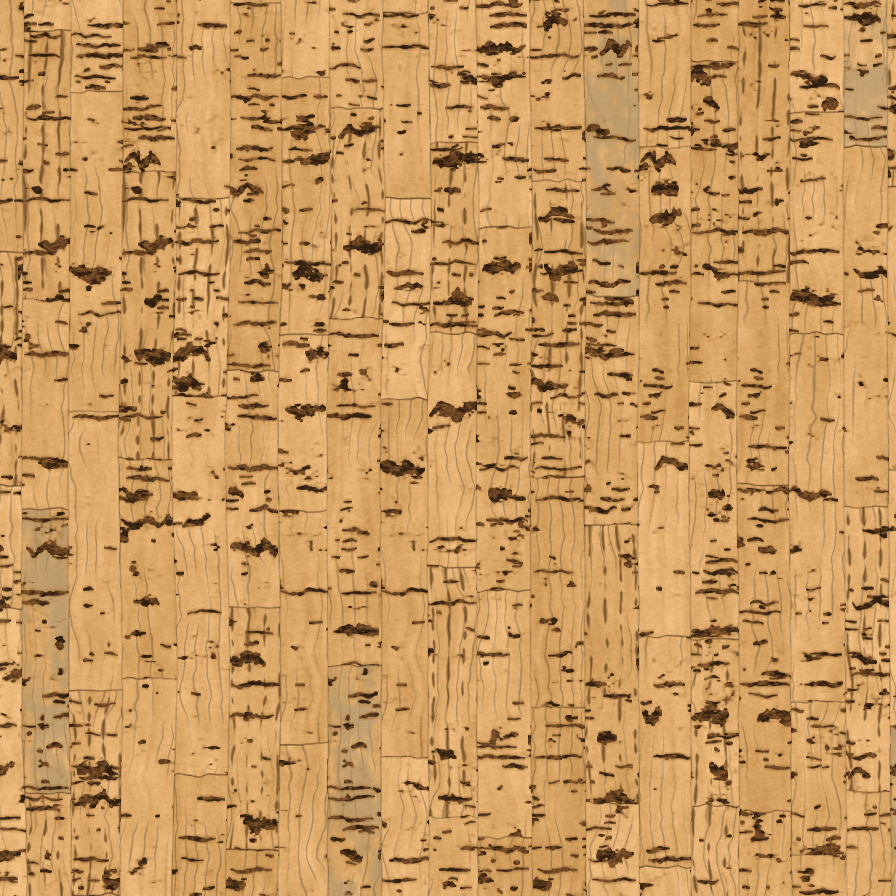
Write a Shadertoy shader that draws this texture.

```glsl
float hash(vec2 p) {
    vec3 q = fract(p.xyx * 0.1031);
    q += dot(q, q.yzx + 33.33);
    return fract((q.x + q.y) * q.z);
}

float noise(vec2 p) {
    vec2 i = floor(p), f = fract(p);
    f = f * f * (3.0 - 2.0 * f);
    return mix(mix(hash(i), hash(i + vec2(1, 0)), f.x),
               mix(hash(i + vec2(0, 1)), hash(i + 1.0), f.x), f.y);
}

float fbm(vec2 p) {
    return 0.5 * noise(p) + 0.3 * noise(p * 2.1 + 7.3) + 0.2 * noise(p * 4.3 + 3.1);
}

// Irregular slices of a line: id, distance to lower edge, distance to upper edge
vec3 slice(float v, float seed, float jitter) {
    float k = floor(v);
    float id = k + step(k + 0.5 + jitter * (hash(vec2(k, seed)) - 0.5), v);
    float lower = id - 0.5 + jitter * (hash(vec2(id - 1.0, seed)) - 0.5);
    float upper = id + 0.5 + jitter * (hash(vec2(id, seed)) - 0.5);
    return vec3(id, v - lower, upper - v);
}

// Signed depth inside ragged horizontal pores, at most one per cell
float pores(vec2 p, vec2 size, float seed, float chance, float thick) {
    vec2 cell = floor(p / size);
    vec2 q = p - (cell + 0.5) * size;
    vec2 id = cell + seed * vec2(1.7, 3.1);
    float cluster = smoothstep(0.2, 0.8, noise(vec2(seed * 5.0, cell.y * size.y * 22.0)));
    if (hash(id) > chance * (0.25 + 1.5 * cluster)) return -1.0;
    float halfLength = size.x * mix(0.14, 0.52, hash(id + 5.3));
    q.x -= (hash(id + 9.1) - 0.5) * (size.x * 1.1 - halfLength * 1.7);
    q.y += (noise(p * vec2(95, 30) + id) - 0.5) * size.y * 0.45;
    float taper = 1.0 - pow(abs(q.x) / halfLength, 2.0);
    float ragged = 0.45 + 1.1 * noise(p * vec2(260, 330) + seed);
    float height = thick * mix(0.5, 1.1, hash(id + 2.7)) * sqrt(max(taper, 0.0)) * ragged;
    return taper > 0.0 ? height - abs(q.y) : -1.0;
}

void mainImage(out vec4 fragColor, in vec2 fragCoord) {
    vec2 uv = fragCoord / iResolution.y;
    float soft = max(1.0 / iResolution.y, 0.0012);

    // Upright strips cut into planks
    float drift = 0.007 * noise(uv * vec2(5, 4)) + 0.0015 * noise(uv * 40.0);
    vec3 strip = slice((uv.x + drift) * 17.5, 3.0, 0.2);
    float shift = hash(vec2(strip.x, 8.0)) * 5.0;
    float endWobble = 0.015 * noise(vec2(uv.x * 90.0, uv.y * 30.0));
    vec3 plank = slice(uv.y * 3.5 + shift + endWobble, strip.x + 20.0, 0.65);
    float seed = floor(hash(vec2(strip.x, plank.x) + 4.0) * 300.0);
    vec2 p = vec2(strip.y / 17.5, uv.y);
    float busy = mix(0.3, 1.5, hash(vec2(seed, 1.0)));

    // Pale wood: plank tone, clouds, wavy upright grain and fine fibres
    float sway = 0.016 * noise(vec2(p.x * 25.0, p.y * 22.0) + seed)
               + 0.004 * noise(p * vec2(50, 90) + seed);
    float grain = noise(vec2((p.x + sway) * 190.0, p.y * 7.0) + seed);
    float fibre = noise(uv * vec2(190, 420)) - 0.5;
    float speckle = noise(uv * 480.0) - 0.5;
    float tone = 0.59 + 0.36 * (hash(vec2(seed, 2.0)) - 0.5)
               + 0.6 * (fbm(p * vec2(35, 22) + seed) - 0.5)
               + 0.3 * (grain - 0.5) + 0.16 * fibre + 0.2 * speckle;
    vec3 color = mix(vec3(0.77, 0.56, 0.30), vec3(0.95, 0.755, 0.515), clamp(tone, 0.0, 1.0));

    // Thin growth lines
    float ring = abs(fract((p.x + sway) * 75.0 + seed * 0.37) - 0.5);
    float faint = smoothstep(0.35, 0.75, noise(p * vec2(40, 18) + seed * 2.0));
    color *= 1.0 - 0.22 * faint * smoothstep(0.13, 0.0, ring);

    // Grey stain on a few planks
    float stained = step(0.93, hash(vec2(seed, 3.0)));
    float stain = stained * smoothstep(0.3, 0.65, fbm(p * vec2(50, 35) + seed));
    color = mix(color, vec3(0.69, 0.59, 0.43), 0.65 * stain);

    // Grooved planks: broken upright cracks with dark knots
    float grooved = step(0.87, hash(vec2(seed, 6.0)));
    float crack = abs(fract((p.x + sway * 0.4) * 58.0) - 0.5);
    float broken = noise(vec2(floor(p.x * 58.0) * 9.0, p.y * 110.0) + seed);
    float groove = grooved * smoothstep(0.05 + 0.2 * broken * broken, 0.0, crack)
                 * smoothstep(0.25, 0.7, broken);
    color = mix(color, vec3(0.42, 0.28, 0.13), 0.85 * groove);

    // Pores: long dashes, short specks, thick bark pits
    float dashes = pores(p, vec2(0.057, 0.0115), seed, 0.21 * busy, 0.0025);
    float specks = pores(p + 0.004, vec2(0.019, 0.009), seed + 40.0, 0.11 * busy, 0.0018);
    float pits = pores(p, vec2(0.057, 0.031), seed + 80.0, 0.17 * busy, 0.0075);
    float depth = max(max(dashes, specks), pits);

    // Ragged black knots
    float knot = fbm(p * vec2(48, 75) + seed * 3.0) - 0.8 + 0.035 * busy;
    depth = max(depth, knot * 0.035);

    float halo = smoothstep(-0.0045, 0.0, depth);
    color = mix(color, vec3(0.66, 0.46, 0.23), 0.45 * halo);
    float char_ = smoothstep(0.35, 0.7, fbm(p * vec2(110, 210) + seed));
    vec3 bark = mix(vec3(0.43, 0.27, 0.13), vec3(0.15, 0.09, 0.045), char_);
    bark *= 1.0 + 0.5 * speckle;
    color = mix(color, bark, 0.93 * smoothstep(-soft, soft * 0.7, depth));

    // Seams between strips and at plank ends
    float side = min(strip.y, strip.z) / 17.5;
    float end = min(plank.y, plank.z) / 3.5;
    float worn = noise(uv * vec2(25, 45) + seed);
    color *= 1.0 - (0.1 + 0.25 * worn * worn) * smoothstep(soft * 1.3, 0.0, side);
    color = mix(color, vec3(0.34, 0.22, 0.10), (0.2 + 0.65 * worn) * smoothstep(soft * 1.5, 0.0, end));

    fragColor = vec4(color, 1.0);
}
```
